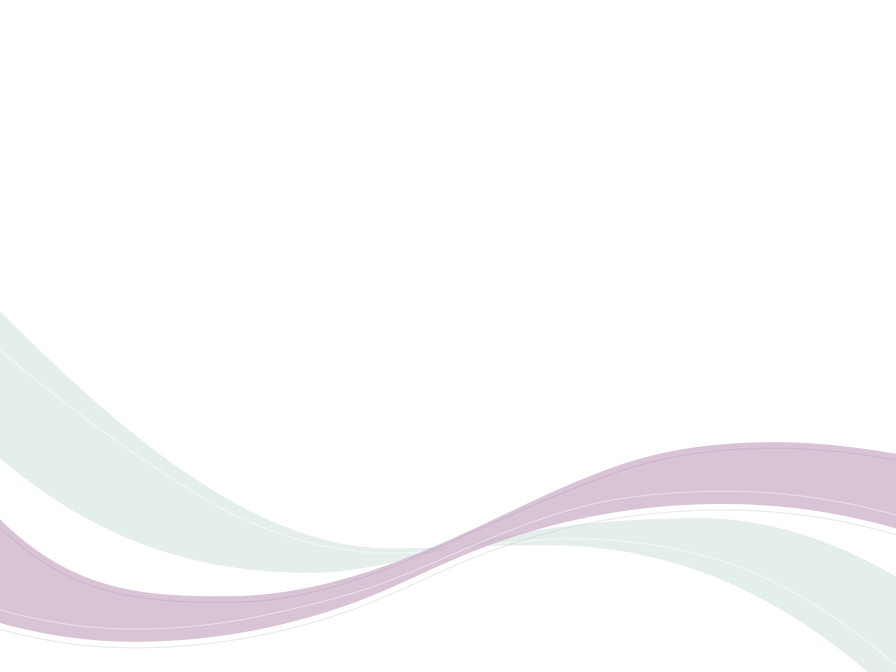
A Shadertoy shader for this background:

```glsl
// Two translucent ribbons, pale green and mauve, crossing low on a white ground.

const vec3 WHITE = vec3(1.0);
const vec3 GREEN = vec3(0.895, 0.937, 0.922);
const vec3 MAUVE = vec3(0.80, 0.693, 0.787);
const vec3 PLUM  = vec3(0.70, 0.58, 0.70);
const vec3 GREY  = vec3(0.80, 0.79, 0.81);
const float MAUVE_ALPHA = 0.75;

// Cubic Hermite span; each knot holds (x, height, slope).
float hermite(float x, vec3 a, vec3 b) {
    float w = b.x - a.x;
    float t = (x - a.x) / w;
    float u = 1.0 - t;
    return u * u * ((1.0 + 2.0 * t) * a.y + t * w * a.z)
         + t * t * ((1.0 + 2.0 * u) * b.y - u * w * b.z);
}

// Height of a smooth curve through six knots.
float curve(float x, vec3 k[6]) {
    int i = 0;
    while (i < 4 && x > k[i + 1].x) i++;
    return hermite(x, k[i], k[i + 1]);
}

// Signed distance to a curve in canvas heights, positive above it.
float above(vec2 p, vec3 k[6], float aspect) {
    float e = 0.001;
    float slope = (curve(p.x + e, k) - curve(p.x - e, k)) / (2.0 * e * aspect);
    return (p.y - curve(p.x, k)) / sqrt(1.0 + slope * slope);
}

// Smooth coverage of the area enclosed by two edges, even where they swap.
float ribbon(float d1, float d2, float pixel) {
    float d = max(min(d1, d2), -max(d1, d2));
    return clamp(0.5 - d / pixel, 0.0, 1.0);
}

// Smooth coverage of a hairline.
float hairline(float d, float pixel) {
    float halfWidth = 0.0009;
    return clamp((halfWidth - abs(d)) / pixel + 0.5, 0.0, 1.0);
}

void mainImage(out vec4 fragColor, in vec2 fragCoord) {
    vec2 p = fragCoord / iResolution.xy;
    float aspect = iResolution.x / iResolution.y;
    float pixel = 1.0 / iResolution.y;

    // Edges of the green ribbon and the light strand within it
    vec3 greenFall[6] = vec3[6](
        vec3(0.0, 0.5365, -1.333), vec3(0.217, 0.288, -0.88),
        vec3(0.436, 0.184, 0.0), vec3(0.605, 0.189, 0.0),
        vec3(0.802, 0.139, -0.547), vec3(1.0, -0.038, -1.267));
    vec3 greenRise[6] = vec3[6](
        vec3(0.0, 0.318, -1.133), vec3(0.172, 0.184, -0.456),
        vec3(0.345, 0.1476, 0.0), vec3(0.56, 0.2014, 0.267),
        vec3(0.781, 0.229, 0.0), vec3(1.0, 0.142, -0.773));
    vec3 greenStrand[6] = vec3[6](
        vec3(0.0, 0.479, -1.133), vec3(0.217, 0.267, -0.827),
        vec3(0.404, 0.179, -0.133), vec3(0.625, 0.198, 0.027),
        vec3(0.802, 0.167, -0.4), vec3(1.0, 0.0104, -1.133));

    // Edges of the mauve ribbon
    vec3 mauveTop[6] = vec3[6](
        vec3(0.0, 0.2274, -1.333), vec3(0.254, 0.1128, 0.0),
        vec3(0.495, 0.1927, 0.587), vec3(0.69, 0.3073, 0.46),
        vec3(0.866, 0.342, 0.0), vec3(1.0, 0.3247, -0.227));
    vec3 mauveBase[6] = vec3[6](
        vec3(0.0, 0.0729, -0.373), vec3(0.15, 0.045, 0.0),
        vec3(0.39, 0.1007, 0.473), vec3(0.508, 0.1684, 0.573),
        vec3(0.807, 0.25, 0.0), vec3(1.0, 0.2135, -0.387));

    float top = above(p, mauveTop, aspect);
    float base = above(p, mauveBase, aspect);

    // Strands draw together where the ribbons cross
    float spread = mix(0.4, 1.0, smoothstep(0.0, 0.2, abs(p.x - 0.5)));

    // Green ribbon
    vec3 color = WHITE;
    float green = ribbon(above(p, greenFall, aspect), above(p, greenRise, aspect), pixel);
    color = mix(color, GREEN, green);
    color = mix(color, WHITE, 0.45 * hairline(above(p, greenStrand, aspect), pixel));

    // Mauve ribbon, laid over the green
    color = mix(color, MAUVE, MAUVE_ALPHA * ribbon(top, base, pixel));

    // Strands along the mauve ribbon
    color = mix(color, PLUM, 0.3 * hairline(top + 0.009 * spread, pixel));
    color = mix(color, WHITE, 0.4 * hairline(base - 0.019 * spread, pixel));
    color = mix(color, GREY, 0.4 * hairline(base + 0.009, pixel));

    fragColor = vec4(color, 1.0);
}
```
